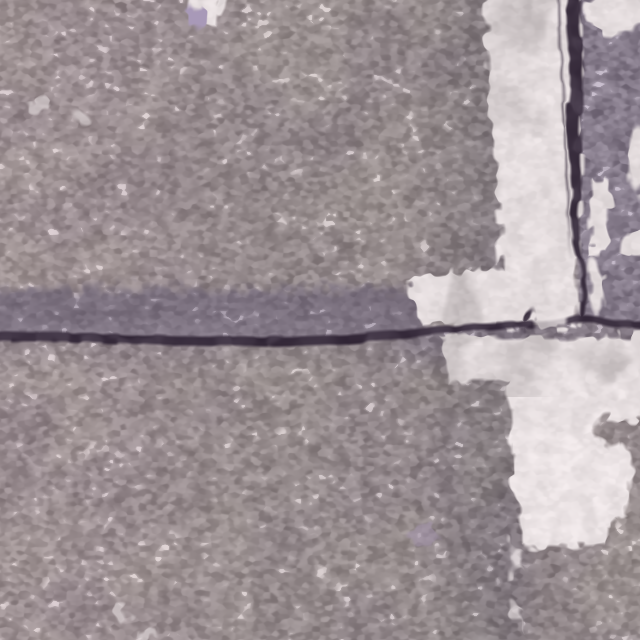
Give the GLSL for this texture, as a Shadertoy shader.

```glsl
// Weathered paving slabs with dark joints, worn white paint and a damp lilac band.
#define GRAIN_FREQ 125.0
#define GRAIN_AMOUNT 0.26
#define EDGE_WOBBLE 0.020
#define EDGE_SOFT 0.0035
#define CRACK_WIDTH 0.0075
#define STONE vec3(0.590, 0.550, 0.555)
#define LILAC vec3(0.470, 0.430, 0.490)
#define PAINT vec3(0.890, 0.860, 0.865)
#define CRACK vec3(0.220, 0.175, 0.240)

vec2 hash2(vec2 p) {
    vec3 q = fract(p.xyx * vec3(0.1031, 0.1030, 0.0973));
    q += dot(q, q.yzx + 33.33);
    return fract((q.xx + q.yz) * q.zy);
}

// Smooth cellular noise: random tones blended around jittered points.
float cellTone(vec2 p) {
    vec2 base = floor(p);
    vec2 sum = vec2(0.0);
    for (int j = -1; j <= 1; j++)
    for (int i = -1; i <= 1; i++) {
        vec2 cell = base + vec2(i, j);
        vec2 h = hash2(cell);
        vec2 d = cell + h - p;
        float w = exp(-5.0 * dot(d, d));
        sum += w * vec2(hash2(cell + 71.7).x, 1.0);
    }
    return sum.x / sum.y;
}

// Signed distance to a box given by its lower left and upper right corners.
float rect(vec2 p, vec2 lo, vec2 hi) {
    vec2 d = max(lo - p, p - hi);
    return length(max(d, 0.0)) + min(max(d.x, d.y), 0.0);
}

float blob(vec2 p, vec2 center, vec2 radius) {
    return (length((p - center) / radius) - 1.0) * min(radius.x, radius.y);
}

float fill(float d) { return smoothstep(EDGE_SOFT, -EDGE_SOFT, d); }

float jointHeight(float x) {
    float bump = (x - 0.915) / 0.03;
    return 0.474 - 0.007 * smoothstep(0.0, 0.36, x)
         + 0.026 * smoothstep(0.45, 0.85, x) + 0.010 * exp(-bump * bump);
}

// White paint around the crossing of the joints.
float paintDistance(vec2 p) {
    float leftTop = 0.759 + 0.065 * (1.0 - p.y) * smoothstep(1.1, 0.6, p.y);
    float d = rect(p, vec2(leftTop, 0.49), vec2(0.904, 1.1));
    float slant = 0.632 + 0.45 * (0.565 - p.y);
    d = min(d, rect(p, vec2(slant, 0.493), vec2(0.90, 0.568 + 0.12 * (p.x - 0.64))));
    d = min(d, rect(p, vec2(0.695, 0.404), vec2(1.1, 0.476)));
    float leftLow = 0.796 + 0.08 * (0.35 - p.y);
    d = min(d, rect(p, vec2(leftLow, 0.145), vec2(0.950, 0.44)));
    d = min(d, rect(p, vec2(0.92, 0.345), vec2(1.1, 0.45)));
    d = min(d, blob(p, vec2(0.940, 0.250), vec2(0.048, 0.075)));
    d = max(d, -blob(p, vec2(0.957, 0.325), vec2(0.024, 0.022)));
    return max(d, -rect(p, vec2(0.962, 0.10), vec2(1.1, 0.185)));
}

// Loose flakes of paint on the right slab and the upper edge.
float flakeDistance(vec2 p) {
    float d = rect(p, vec2(0.920, 0.608), vec2(0.952, 0.715));
    d = min(d, blob(p, vec2(0.965, 0.985), vec2(0.052, 0.037)));
    d = min(d, blob(p, vec2(0.995, 0.750), vec2(0.020, 0.050)));
    d = min(d, blob(p, vec2(0.997, 0.617), vec2(0.022, 0.023)));
    d = min(d, blob(p, vec2(0.930, 0.555), vec2(0.010, 0.050)));
    return min(d, rect(p, vec2(0.300, 0.966), vec2(0.347, 1.1)));
}

void mainImage(out vec4 fragColor, in vec2 fragCoord) {
    vec2 uv = fragCoord / iResolution.xy;
    float fine = cellTone(uv * GRAIN_FREQ * vec2(0.85, 1.15)) - 0.5;
    float medium = cellTone(uv * 55.0 + 19.0) - 0.5;
    float broad = cellTone(uv * 13.0 + 41.0) - 0.5;
    vec2 rough = uv + EDGE_WOBBLE * vec2(medium, cellTone(uv * 70.0 + 83.0) - 0.5);

    // Stone with broad tints, darker beside the painted strip
    float joint = jointHeight(uv.x) + 0.004 * medium;
    float rightSlab = smoothstep(0.895, 0.910, uv.x) * step(joint, uv.y);
    vec3 color = STONE + vec3(0.025, 0.015, 0.020) * smoothstep(0.5, 0.1, uv.x);
    color += broad * vec3(0.045, 0.050, 0.030);
    color -= vec3(0.065, 0.060, 0.045) * smoothstep(0.62, 0.78, uv.x) * (1.0 - rightSlab)
           * smoothstep(0.86, 0.79, uv.x);
    color = mix(color, vec3(0.53, 0.49, 0.55), rightSlab);

    // Damp band above the joint and its faint shade below
    float band = smoothstep(0.565, 0.535, rough.y) * step(joint, uv.y)
               * smoothstep(0.68, 0.65, uv.x);
    color = mix(color, LILAC + 0.04 * smoothstep(0.51, 0.48, uv.y), band * 0.9);
    float shade = smoothstep(0.395, 0.47, uv.y) * step(uv.y, joint);
    color = mix(color, LILAC, shade * (0.25 + 0.45 * smoothstep(0.58, 0.66, uv.x)));

    // Mineral grain and scattered pale chips
    float chip = smoothstep(0.30, 0.43, fine) * smoothstep(-0.05, 0.25, medium);
    color += GRAIN_AMOUNT * (fine * 0.65 + medium * 0.30) * (1.0 - 0.4 * band) + 0.15 * chip;
    float specks = min(blob(rough, vec2(0.130, 0.820), vec2(0.014, 0.009)),
                       blob(rough, vec2(0.060, 0.835), vec2(0.016, 0.008)));
    specks = min(specks, blob(rough, vec2(0.190, 0.040), vec2(0.013, 0.010)));
    specks = min(specks, blob(rough, vec2(0.230, 0.010), vec2(0.012, 0.008)));
    color = mix(color, PAINT, 0.6 * fill(specks));
    color = mix(color, vec3(0.64, 0.58, 0.67), 0.6 * fill(blob(rough, vec2(0.662, 0.165), vec2(0.02, 0.016))));

    // Paint, flakes and the broken trail along the lower edge
    vec3 paint = PAINT + 0.025 * smoothstep(0.45, 0.3, uv.y) + 0.06 * medium + 0.05 * fine;
    paint -= 0.10 * smoothstep(0.05, 0.3, broad) * step(0.38, uv.y);
    float trail = rect(rough, vec2(0.797, -0.1), vec2(0.817, 0.16));
    float cover = max(fill(paintDistance(rough)), fill(flakeDistance(rough)));
    cover = max(cover, 0.65 * fill(trail) * smoothstep(-0.15, 0.15, medium));
    color = mix(color, paint, cover);
    color = mix(color, vec3(0.66, 0.60, 0.72), fill(blob(rough, vec2(0.308, 0.975), vec2(0.018, 0.020))));

    // Joints: one long horizontal line and two uneven verticals
    float level = abs(uv.y - joint) - CRACK_WIDTH * (1.0 - 0.25 * smoothstep(0.6, 0.7, uv.x));
    float gap = smoothstep(0.83, 0.84, uv.x) * smoothstep(0.89, 0.88, uv.x);
    float above = step(joint, uv.y);
    float sway = 0.899 + 0.012 * smoothstep(0.7, 0.52, uv.y) + 0.003 * sin(uv.y * 37.0) + 0.008 * medium;
    float upright = abs(uv.x - sway) - mix(0.004, 0.011, smoothstep(0.55, 0.85, uv.y));
    float thin = abs(uv.x - 0.872 - 0.05 * (1.0 - uv.y) - 0.006 * medium) - 0.002;
    float dark = fill(level) * (1.0 - 0.8 * gap);
    dark = max(dark, above * max(fill(upright), 0.6 * fill(thin) * smoothstep(0.58, 0.7, uv.y)));
    dark = max(dark, fill(blob(rough, vec2(0.824, 0.505), vec2(0.008, 0.018))));
    color = mix(color, CRACK + 0.12 * medium, dark * 0.95);

    fragColor = vec4(clamp(color, 0.0, 1.0), 1.0);
}
```
